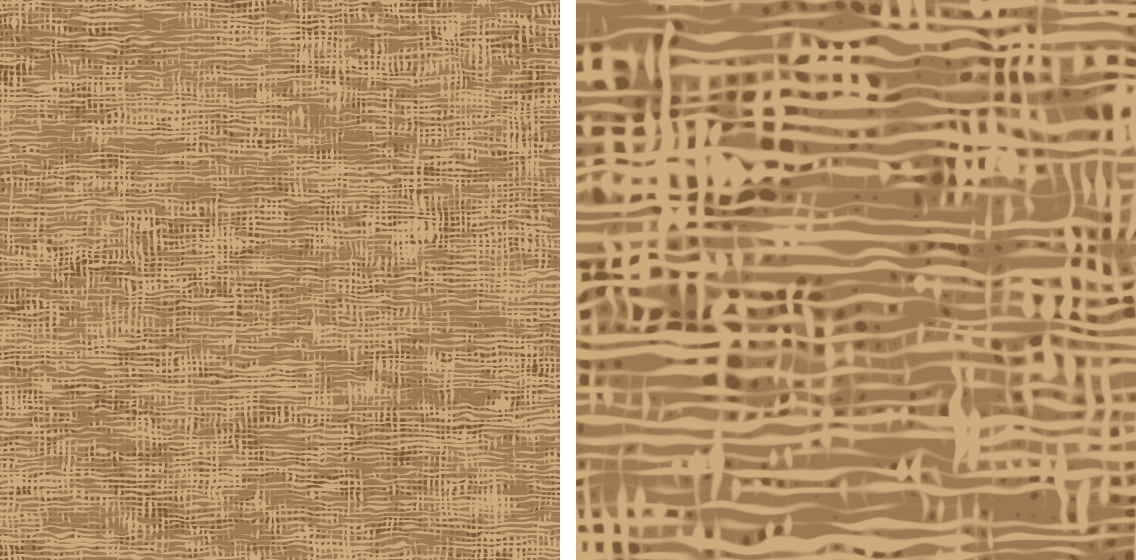
Left, the full canvas; right, a detail of the centre.
A Shadertoy shader for this texture:

```glsl
// Coarse burlap: a wavering grid of pale threads over brown gaps.
// Row and column waves, roughened by stretched cellular noise, meet in a soft
// minimum, so gaps become squarish dots, short dashes or merged blotches.

vec3 hash3(vec2 p) {
    vec3 q = fract(p.xyx * vec3(0.1031, 0.1030, 0.0973));
    q += dot(q, q.yxz + 33.33);
    return fract((q.xxy + q.yzz) * q.zyx);
}

// Cellular noise: signed soft spots scattered one per cell, spread near 1
float spots(vec2 p) {
    vec2 cell = floor(p);
    float sum = 0.0;
    for (int j = -1; j <= 1; j++) {
        for (int i = -1; i <= 1; i++) {
            vec2 c = cell + vec2(i, j);
            vec3 h = hash3(c);
            vec2 d = p - c - h.xy;
            float k = max(0.0, 1.0 - dot(d, d));
            sum += (h.z * 2.0 - 1.0) * k * k;
        }
    }
    return 2.1 * sum;
}

float softMin(float a, float b, float k) {
    float h = max(k - abs(a - b), 0.0) / k;
    return min(a, b) - 0.25 * k * h * h;
}

void mainImage(out vec4 fragColor, in vec2 fragCoord) {
    vec2 uv = fragCoord / iResolution.y;
    vec2 grid = uv * vec2(92.0, 100.0);

    // Bend the threads: slow drift plus small kinks
    vec2 bent = grid;
    bent.x += 0.16 * spots(grid * vec2(0.30, 0.12) + 17.0)
            + 0.09 * spots(grid * vec2(0.7, 0.9) + 151.0);
    bent.y += 0.17 * spots(grid * vec2(0.14, 0.25) + 43.0)
            + 0.13 * spots(grid * vec2(0.6, 0.8) + 71.0);
    vec2 wave = cos(6.28318 * bent);

    // Gaps between lying threads, narrowed and bridged by uneven yarn
    float streak = spots(bent * vec2(0.11, 0.85) + 131.0);
    float patchy = spots(grid * vec2(0.10, 0.24) + 263.0);
    float grain = spots(grid * vec2(0.6, 1.05) + 307.0);
    float rowGap = wave.y + 0.28 * streak + 0.17 * patchy
                 + 0.40 * grain + 0.42;

    // Gaps between upright threads; a strong link hides the thread
    float link = 0.70 * spots(bent * vec2(0.62, 0.95) + 97.0)
               + 0.30 * spots(grid * vec2(0.14, 0.27) + 439.0)
               + 0.30 * spots(bent * vec2(0.9, 0.08) + 211.0);
    float columnGap = wave.x + link + 0.92;

    float gap = softMin(rowGap, columnGap, 0.6);
    float gapMask = smoothstep(-0.68, 0.68, gap);

    // Deeper shade fills single gaps, mostly the unlinked ones
    float shade = 0.30 * spots(grid * vec2(0.13, 0.30) + 359.0)
                + 0.30 * spots(grid * vec2(0.35, 0.6) + 401.0)
                + 0.9 * (hash3(floor(bent + 0.5) + 503.0).x - 0.5);
    float depth = 0.5 * (wave.x + wave.y) + shade - 0.35 * link;
    float deepMask = smoothstep(0.50, 1.25, depth);

    vec3 thread = vec3(0.80, 0.67, 0.49);
    vec3 brown = vec3(0.62, 0.47, 0.32);
    vec3 umber = vec3(0.48, 0.35, 0.22);
    vec3 color = mix(thread, mix(brown, umber, deepMask), gapMask);
    fragColor = vec4(color, 1.0);
}
```
